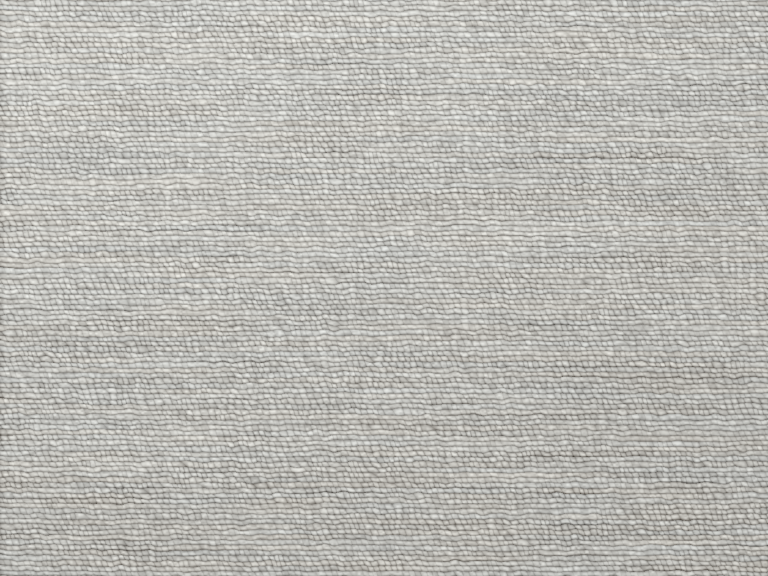
A WebGL 2 fragment shader for this texture:

```glsl
#version 300 es
precision highp float;
// Draws a pale grey woven cloth: tight rows of small rounded stitches with long streaks.

uniform vec2 u_resolution;
out vec4 fragColor;

const float ROWS = 110.0;          // thread rows per canvas height
const float STITCHES = 84.0;       // stitches per canvas height, along a row
const vec3 SHADOW = vec3(0.53, 0.52, 0.50);
const vec3 LIGHT = vec3(0.87, 0.87, 0.85);

float hash(vec2 p) {
    return fract(sin(dot(p, vec2(127.1, 311.7))) * 43758.5453);
}

float noise(vec2 p) {
    vec2 cell = floor(p);
    vec2 f = fract(p);
    f = f * f * (3.0 - 2.0 * f);
    float bottom = mix(hash(cell), hash(cell + vec2(1.0, 0.0)), f.x);
    float top = mix(hash(cell + vec2(0.0, 1.0)), hash(cell + vec2(1.0, 1.0)), f.x);
    return mix(bottom, top, f.y);
}

// Depth below the crown of a rounded stitch: 0 in the middle, 1 at both borders.
float falloff(float t, float sharpness) {
    return pow(abs(2.0 * t - 1.0), sharpness);
}

// Broad light falling from the upper left, with a thin dim left border.
float lighting(vec2 uv) {
    float slope = 0.05 * (uv.y - 0.5) - 0.025 * (uv.x - 0.5);
    float corner = 0.02 * smoothstep(0.9, 0.1, distance(uv, vec2(0.3, 0.8)));
    float border = 0.06 * smoothstep(0.008, 0.0, uv.x);
    return slope + corner - 0.008 - border;
}

vec3 cloth(vec2 p, vec2 uv) {
    // Rows run straight, but single stitches sit a little high or low
    float y = p.y * ROWS + 0.3 * noise(p * vec2(5.0, 9.0));
    y += 0.5 * (noise(p * vec2(62.0, 75.0)) - 0.5);
    float row = floor(y);
    float across = fract(y);

    // Stitches are staggered, uneven in length and a little slanted
    float x = p.x * STITCHES + 0.5 * mod(row, 2.0) + 0.3 * hash(vec2(row, 3.0));
    x += 1.5 * noise(vec2(p.x * 30.0, row * 7.0)) + 0.35 * (across - 0.5);
    float stitch = floor(x);
    float along = fract(x);

    // Oval stitches leave dark corners, less so where the thread lies flat
    float separation = mix(0.15, 0.9, noise(vec2(p.x * 9.0, row * 0.7)));
    float body = 1.0 - falloff(across, 2.4) - separation * falloff(along, 3.0);
    float relief = 0.25 * (max(body, -0.45) - 0.58) + 0.06 * (across - 0.5);

    // Thread variation: single stitches, long streaks and fine fibres
    float grain = 0.07 * (hash(vec2(stitch, row)) - 0.5);
    float streak = 0.035 * (noise(vec2(p.x * 3.5, row * 13.0)) - 0.5);
    float band = 0.015 * (noise(vec2(p.x * 1.5, p.y * 26.0)) - 0.5);
    float fibre = 0.13 * (noise(p * vec2(210.0, 290.0)) - 0.5);

    // Occasional thin creases between rows
    float crease = smoothstep(0.78, 0.97, noise(vec2(p.x * 5.0 + 9.0, row * 29.0)));
    crease *= 0.13 * smoothstep(0.45, 0.0, across);

    float tone = 0.716 + relief + grain + streak + band + fibre - crease + lighting(uv);
    vec3 color = mix(SHADOW, LIGHT, (tone - 0.517) / 0.346);

    // Faint warm and cool threads
    float warmth = noise(vec2(p.x * 6.0, row * 19.0)) - 0.5;
    return color + warmth * vec3(0.014, 0.0, -0.014);
}

void main() {
    // Four samples per pixel soften the stitch borders
    vec3 sum = vec3(0.0);
    for (int i = 0; i < 4; i++) {
        vec2 offset = vec2(float(i % 2), float(i / 2)) * 0.5 - 0.25;
        vec2 coord = gl_FragCoord.xy + offset;
        sum += cloth(coord / u_resolution.y, coord / u_resolution);
    }
    fragColor = vec4(clamp(sum * 0.25, 0.0, 1.0), 1.0);
}
```
